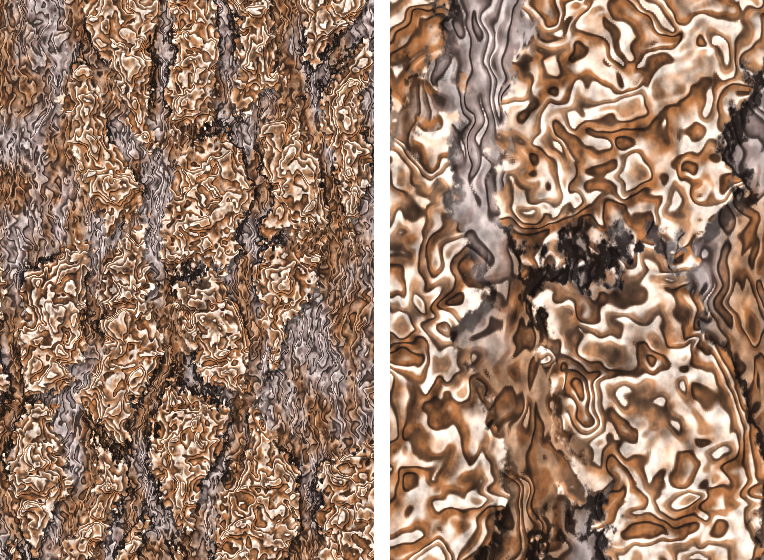
Left: the whole. Right: its middle third, enlarged.
Give the GLSL for this texture, as a Shadertoy shader.

```glsl
#define PLATE_GRID vec2(4.9, 2.35)
#define BARE_SHARE 0.10
#define FLAKE_SCALE vec2(35.0, 31.0)
#define FLAKE_LAYERS 4.6
#define FIBRE_SCALE vec2(50.0, 11.0)
#define FIBRE_LAYERS 4.8
#define CREAM vec3(0.98, 0.90, 0.84)
#define TAN vec3(0.77, 0.62, 0.50)
#define RUST vec3(0.59, 0.38, 0.23)
#define UMBER vec3(0.36, 0.24, 0.17)
#define ASH vec3(0.56, 0.48, 0.46)
#define SOOT vec3(0.13, 0.10, 0.09)

float hash(vec2 p) {
    vec3 q = fract(p.xyx * 0.1031);
    q += dot(q, q.yzx + 33.33);
    return fract((q.x + q.y) * q.z);
}

float noise(vec2 p) {
    vec2 i = floor(p), f = fract(p);
    f = f * f * (3.0 - 2.0 * f);
    return mix(mix(hash(i), hash(i + vec2(1, 0)), f.x),
               mix(hash(i + vec2(0, 1)), hash(i + vec2(1, 1)), f.x), f.y);
}

float fbm(vec2 p) {
    float sum = 0.0, amp = 0.53;
    for (int i = 0; i < 4; i++) {
        sum += amp * noise(p);
        p = mat2(1.6, 1.2, -1.2, 1.6) * p + 7.3;
        amp *= 0.5;
    }
    return sum;
}

vec2 noise2(vec2 p) { return vec2(noise(p), noise(p + 41.7)) - 0.5; }

vec2 cellPoint(vec2 cell) {
    return cell + 0.12 + 0.76 * vec2(hash(cell + 11.0), hash(cell + 57.0));
}

// x: distance to the cell border, y: signed distance inside the plate
vec2 plates(vec2 p) {
    p += 0.13 * vec2(fbm(p * 5.0) - 0.5, fbm(p * 5.0 + 19.0) - 0.5);
    p += 0.028 * noise2(p * 24.0) + 0.012 * noise2(p * 60.0);
    vec2 q = p * PLATE_GRID + 3.0, home = vec2(9.0), nearest = floor(q);
    for (int y = -1; y <= 1; y++)
    for (int x = -1; x <= 1; x++) {
        vec2 cell = floor(q) + vec2(x, y), r = cellPoint(cell) - q;
        if (dot(r, r) < dot(home, home)) { home = r; nearest = cell; }
    }
    float id = hash(nearest + 5.0), border = 9.0, inside = 9.0;
    for (int y = -2; y <= 2; y++)
    for (int x = -2; x <= 2; x++) {
        if (x == 0 && y == 0) continue;
        vec2 r = cellPoint(nearest + vec2(x, y)) - q;
        vec2 n = normalize(r - home);
        float d = dot(0.5 * (home + r), n);
        border = min(border, d);
        inside = min(inside, d - mix(0.025, 0.10 + 0.10 * id, abs(n.x)));
    }
    return vec2(border, inside - 0.6 * step(id, BARE_SHARE));
}

float flakeHeight(vec2 p) {
    vec2 w = p * FLAKE_SCALE;
    w += 1.3 * noise2(w * 0.8 + 3.0) + 0.35 * noise2(w * 2.6);
    return 0.7 * noise(w) + 0.3 * noise(w * 2.0 + 9.0);
}

float fibreHeight(vec2 p, float border) {
    p.x += 0.030 * (noise(p * vec2(9.0, 13.0)) - 0.5) + 0.016 * (noise(p * vec2(34.0, 55.0)) - 0.5);
    vec2 w = p * FIBRE_SCALE + vec2(border * 2.5, 0.0);
    return 0.5 * noise(w) + 0.32 * noise(w * vec2(2.0, 2.6) + 5.0) + 0.18 * noise(w * vec2(2.8, 6.0));
}

// x: bright lip of a layer, y: dark step below it
vec2 layerEdge(float t) {
    float aa = min(fwidth(t), 0.25), f = fract(t);
    float rise = smoothstep(0.0, 0.08 + aa, f);
    return vec2(rise * (1.0 - smoothstep(0.36, 0.66, f)),
                smoothstep(0.7, 0.97, f) + 1.0 - rise);
}

void mainImage(out vec4 fragColor, in vec2 fragCoord) {
    vec2 p = fragCoord / iResolution.x;
    vec2 toLight = vec2(-0.005, 0.006);
    vec2 plate = plates(p);
    float grain = fbm(p * vec2(115.0, 85.0)), warmth = fbm(p * 4.0 + 2.0);

    // Curled flakes, stepping down towards the plate rim
    float h = flakeHeight(p);
    float lit = clamp(0.55 + 2.4 * (h - flakeHeight(p + toLight)), 0.0, 1.0);
    float slope = 2.0 * (1.0 - smoothstep(0.0, 0.22, plate.y));
    vec2 flake = layerEdge(h * FLAKE_LAYERS - slope);
    vec3 scale = mix(UMBER, RUST, smoothstep(0.25, 0.6, 0.5 * warmth + 0.5 * grain));
    scale = mix(scale, TAN, 0.75 * lit * smoothstep(0.3, 0.65, h));
    scale = mix(scale, CREAM, flake.x * smoothstep(0.1, 0.75, lit));
    scale = mix(scale, SOOT, flake.y * mix(0.9, 0.35, lit));

    // Weathered strands running between the plates
    float s = fibreHeight(p, plate.x);
    float glow = clamp(0.6 + 2.0 * (s - fibreHeight(p + toLight, plate.x)), 0.0, 1.0);
    vec2 strand = layerEdge(s * FIBRE_LAYERS);
    float bleach = smoothstep(0.32, 0.66, fbm(p * vec2(20.0, 8.0) + 8.0));
    vec3 fibre = mix(mix(UMBER, RUST, grain), ASH, bleach);
    fibre = mix(fibre, mix(TAN, CREAM * vec3(0.90, 0.92, 0.96), bleach), strand.x * glow);
    fibre = mix(fibre, SOOT, strand.y * mix(0.95, 0.5, glow));

    // Plates over strands, with cast shadow and open cracks
    float ragged = 0.16 * (grain - 0.5);
    float mask = smoothstep(-0.02, 0.025, plate.y + ragged);
    float caster = smoothstep(-0.02, 0.03, plates(p + 1.6 * toLight).y + ragged);
    float crack = 1.0 - smoothstep(0.008, 0.04, abs(plate.y + 0.025 + ragged));
    crack *= smoothstep(0.4, 0.6, noise(p * vec2(11.0, 8.0) + 4.0));
    vec3 color = mix(fibre, scale, mask);
    color = mix(color, SOOT * 0.6, max(0.6 * caster * (1.0 - mask), 0.85 * crack));
    color *= 0.66 + 0.86 * grain;
    fragColor = vec4(clamp(color, 0.0, 1.0), 1.0);
}
```
